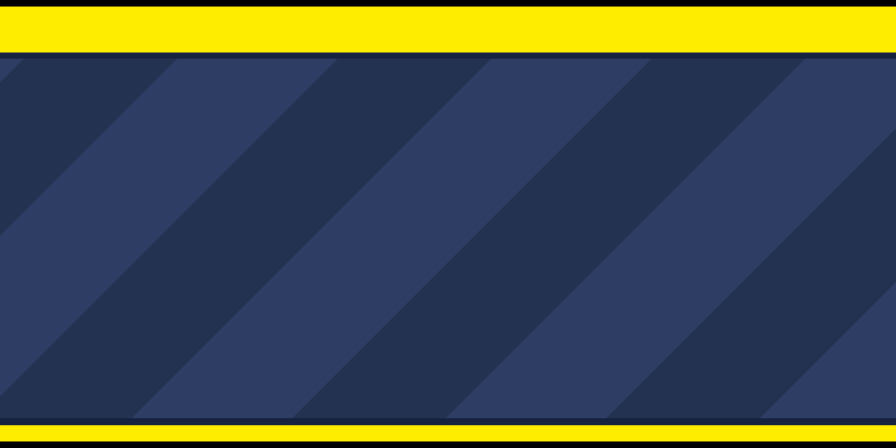
A WebGL 1 fragment shader for this pattern:

```glsl
precision highp float;

// A banner of broad diagonal two-tone navy stripes between yellow rails.
// The stripes repeat along x + y; rails, seams and margins are smoothed
// horizontal bands. All lengths are fractions of the canvas height.

uniform vec2 u_resolution;

const vec3 MARGIN_BLACK = vec3(0.0, 0.0, 0.0);
const vec3 RAIL_YELLOW  = vec3(1.0, 0.93, 0.0);
const vec3 SEAM_NAVY    = vec3(0.09, 0.13, 0.25);
const vec3 STRIPE_DARK  = vec3(0.137, 0.196, 0.314);
const vec3 STRIPE_LIGHT = vec3(0.182, 0.241, 0.394);

// Band limits, each as (top, bottom), measured down from the top edge.
const vec2 FRAME_SPAN = vec2(0.0146, 0.9854);  // outer edges of the rails
const vec2 SEAM_SPAN  = vec2(0.1172, 0.9492);  // inner edges of the rails
const vec2 FIELD_SPAN = vec2(0.1309, 0.9336);  // striped field

const float STRIPE_PERIOD = 0.7010;  // horizontal distance between repeats
const float DARK_WIDTH    = 0.3430;  // horizontal width of a dark stripe
const float DARK_START    = 0.1836;  // x + y where a dark stripe begins

// Coverage of a signed distance, positive inside, over one pixel.
float coverage(float dist, float pixel) {
    return clamp(dist / pixel + 0.5, 0.0, 1.0);
}

// Coverage of the horizontal band between span.x and span.y.
float band(float y, vec2 span, float pixel) {
    return coverage(min(y - span.x, span.y - y), pixel);
}

// Coverage of the repeating dark stripes, sloping at 45 degrees.
float darkStripes(vec2 p, float pixel) {
    float fromCentre = p.x + p.y - DARK_START - 0.5 * DARK_WIDTH;
    float offset = (fract(fromCentre / STRIPE_PERIOD + 0.5) - 0.5) * STRIPE_PERIOD;
    float dist = (0.5 * DARK_WIDTH - abs(offset)) * 0.70710678;
    return coverage(dist, pixel);
}

void main() {
    float pixel = 1.0 / u_resolution.y;
    vec2 p = gl_FragCoord.xy * pixel;
    p.y = 1.0 - p.y;

    // Layers from the outer margins inwards.
    vec3 field = mix(STRIPE_LIGHT, STRIPE_DARK, darkStripes(p, pixel));
    vec3 color = mix(MARGIN_BLACK, RAIL_YELLOW, band(p.y, FRAME_SPAN, pixel));
    color = mix(color, SEAM_NAVY, band(p.y, SEAM_SPAN, pixel));
    color = mix(color, field, band(p.y, FIELD_SPAN, pixel));

    gl_FragColor = vec4(color, 1.0);
}
```
